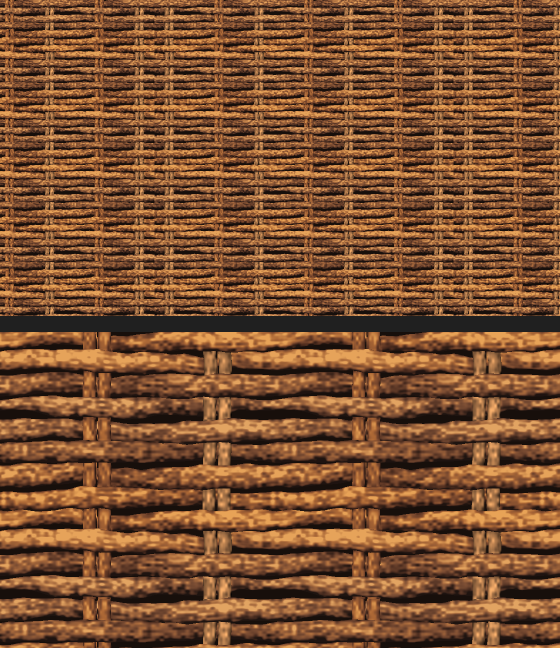
Top: the whole. Bottom: its middle third, enlarged.
This texture is drawn by a WebGL 1 fragment shader. Its source:

```glsl
precision highp float;
// Woven wicker: wavy horizontal rods pass over and under paired upright sticks.
// A 5 x 1 tile repeats, cropped from a 1.5-wide weave cell; each cell holds two posts.
// Rods and sticks are height profiles; the highest one at each point is shown.
uniform vec2 u_resolution;

#define TILES_DOWN 5.28
#define TILE_WIDTH 5.0
#define TILE_OFFSET vec2(2.58, 0.034)
#define CELL_WIDTH 1.5
#define ROWS 8.0
#define PALE_POST 0.25
#define DARK_POST 1.08
#define STICK_SPREAD 0.042
#define STICK_RADIUS 0.036
#define ROD_RADIUS 0.058
#define GRAIN 1.05
#define CONTRAST 1.3

const float PI = 3.14159265;

float hash(vec2 p) {
  vec3 q = fract(p.xyx * 0.1031);
  q += dot(q, q.yzx + 33.33);
  return fract((q.x + q.y) * q.z);
}

float noise(vec2 p) {
  vec2 i = floor(p), f = fract(p);
  f = f * f * (3.0 - 2.0 * f);
  return mix(mix(hash(i), hash(i + vec2(1.0, 0.0)), f.x),
             mix(hash(i + vec2(0.0, 1.0)), hash(i + vec2(1.0, 1.0)), f.x), f.y);
}

// Bark colour, from deep shadow (0) to golden highlight (1)
vec3 barkColor(float tone) {
  float t = clamp(tone, 0.0, 1.0) * 4.0;
  vec3 c = mix(vec3(0.12, 0.075, 0.06), vec3(0.32, 0.18, 0.12), clamp(t, 0.0, 1.0));
  c = mix(c, vec3(0.49, 0.29, 0.18), clamp(t - 1.0, 0.0, 1.0));
  c = mix(c, vec3(0.68, 0.41, 0.21), clamp(t - 2.0, 0.0, 1.0));
  return mix(c, vec3(0.91, 0.64, 0.34), clamp(t - 3.0, 0.0, 1.0));
}

// Each layer returns its colour in rgb and its height in a
vec4 post(float x, float y, float centre, float pale) {
  float d = x - centre - 0.012 * (noise(vec2(fract(y) * 7.0, centre * 20.0)) - 0.5);
  float side = d < 0.0 ? -1.0 : 1.0;
  float e = (d - side * STICK_SPREAD) / STICK_RADIUS;
  if (abs(e) > 1.0) return vec4(0.0, 0.0, 0.0, -9.0);
  float roundness = sqrt(1.0 - e * e);
  float grain = noise(vec2(x * 70.0, fract(y) * 40.0 + 9.0 * side)) - 0.5;
  // Sticks are shaded where they dip beneath the rods in front
  float opening = cos(PI * (y * ROWS - 0.5 - pale));
  float tone = (0.3 + 0.75 * roundness - 0.15 * e) * (0.78 + 0.22 * opening);
  vec3 color = mix(barkColor(tone * 0.72 + grain * 0.6),
                   vec3(0.80, 0.57, 0.36) * (tone + grain * 0.7), pale * 0.8);
  return vec4(color, 0.1 + 0.3 * roundness);
}

vec4 rod(float x, float y, float row) {
  float id = mod(row, ROWS);
  float odd = mod(id, 2.0);
  float along = mod(x - mix(DARK_POST, PALE_POST, odd), CELL_WIDTH);

  // Weave phase: 0 at the pale post, PI at the dark one
  float s = mod(x - PALE_POST, CELL_WIDTH);
  float span = DARK_POST - PALE_POST;
  float phase = s < span ? PI * s / span : PI + PI * (s - span) / (CELL_WIDTH - span);
  float weave = cos(phase) * (1.0 - 2.0 * odd);

  // Slanted, knobbly outline; the last row thins to leave a dark slot
  float seed = hash(vec2(id, 17.0));
  float slot = step(ROWS - 1.5, id) * smoothstep(0.02, 0.15, s) * (1.0 - smoothstep(0.4, 0.65, s));
  float centre = (row + 0.5) / ROWS + (hash(vec2(id, 5.0)) - 0.5) * 0.07 * (along - 0.75);
  centre += 0.024 * (hash(vec2(id, 11.0)) - 0.5);
  centre += 0.026 * (noise(vec2(along * 4.0, id * 7.0)) - 0.5) - 0.022 * slot;
  float radius = ROD_RADIUS * (0.84 + 0.1 * weave + 0.24 * seed) * (1.0 - 0.4 * slot);
  radius *= 0.88 + 0.24 * noise(vec2(along * 12.0, id * 3.0 + 40.0));
  float e = (centre - y) / radius;
  if (abs(e) > 1.0) return vec4(0.0, 0.0, 0.0, -9.0);

  // Golden rods in the middle rows, duller ones near the slot
  float roundness = sqrt(1.0 - e * e);
  float warmth = 0.5 - 0.5 * cos(2.0 * PI * (id + 0.5) / ROWS);
  float tone = 0.53 + 0.26 * hash(vec2(id, 31.0)) + 0.14 * warmth + 0.07 * sin(phase);
  tone *= (0.22 + 0.78 * roundness + 0.36 * e) * (0.88 + 0.14 * weave);
  // Coarse streaks and fine cracks in the bark
  vec2 bark = vec2(along, e * radius);
  float grain = 0.4 * noise(bark * vec2(14.0, 70.0) + id * 13.0)
              + 0.6 * noise(bark * vec2(42.0, 62.0) + id * 29.0) - 0.5;
  tone = (tone - 0.5) * CONTRAST + 0.5 + GRAIN * grain;
  vec3 color = barkColor(tone);
  float grey = dot(color, vec3(0.4, 0.4, 0.2));
  color = mix(color, vec3(grey) * vec3(1.15, 0.95, 0.82), 0.2 * (1.0 - warmth));
  return vec4(color, 0.6 * weave + 0.4 * roundness);
}

vec4 higher(vec4 a, vec4 b) { return a.a > b.a ? a : b; }

vec3 wicker(vec2 p) {
  float x = mod(mod(p.x - TILE_OFFSET.x, TILE_WIDTH), CELL_WIDTH);
  float y = TILE_OFFSET.y - p.y;
  vec4 top = vec4(0.09, 0.058, 0.045, -5.0);
  top = higher(top, post(x, y, PALE_POST, 1.0));
  top = higher(top, post(x, y, DARK_POST, 0.0));
  for (int k = -1; k <= 1; k++) top = higher(top, rod(x, y, floor(y * ROWS) + float(k)));
  return top.rgb;
}

void main() {
  // Four samples per pixel smooth the edges
  vec3 color = vec3(0.0);
  for (int i = 0; i < 4; i++) {
    vec2 jitter = vec2(mod(float(i), 2.0), floor(float(i) / 2.0)) * 0.5 - 0.25;
    color += wicker((gl_FragCoord.xy + jitter) / u_resolution.y * TILES_DOWN);
  }
  gl_FragColor = vec4(color * 0.25, 1.0);
}
```
